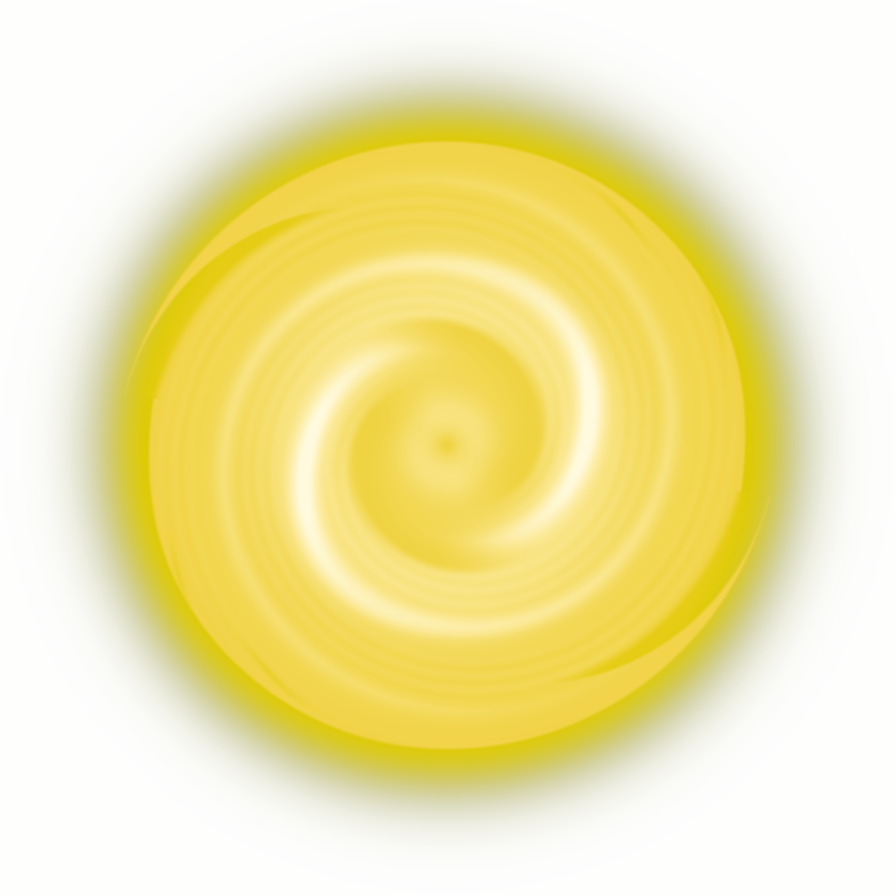
Write a three.js fragment shader that draws this background.

```glsl
// A glowing golden disc with a two-armed cream spiral, on white.
// Arms, dark lobes and rim wisps are curves r(angle) in polar space,
// repeated every half turn; a Gaussian halo surrounds the disc.
varying vec2 vUv;

const float PI = 3.14159265;
const vec2 CENTER = vec2(0.499, 0.503);
const float EDGE_SOFT = 0.0025;
const float ARM_PITCH = 0.0305;   // radius gained per radian
const float ARM_START = -2.0;     // angle where an arm fades in
const float WISP_START = 1.9;     // angle where a rim wisp splits off
const float WISP_TIP = 2.985;     // angle where it ends
const float HALO_RADIUS = 0.33;
const float HALO_WIDTH = 0.068;
const float STREAK_CELLS = 12.0;  // fine streaks per half turn
const float STREAK_AMOUNT = 0.07;

const vec3 WHITE = vec3(0.995, 0.995, 0.993);
const vec3 GOLD = vec3(0.93, 0.81, 0.19);
const vec3 BUTTER = vec3(0.985, 0.91, 0.58);
const vec3 CREAM = vec3(1.0, 0.98, 0.87);
const vec3 RIM = vec3(0.95, 0.82, 0.27);
const vec3 GAP = vec3(0.90, 0.80, 0.08);
const vec3 HALO_INNER = vec3(0.87, 0.79, 0.02);
const vec3 HALO_OUTER = vec3(0.56, 0.56, 0.25);

float bell(float x, float width) {
  float k = x / width;
  return exp(-k * k);
}

float hash(float n) {
  n = fract(n * 0.1031);
  n *= n + 33.33;
  n *= n + n;
  return fract(n);
}

// Smooth noise that repeats after STREAK_CELLS cells
float loopNoise(float x) {
  float cell = floor(x);
  float f = smoothstep(0.0, 1.0, x - cell);
  float a = hash(mod(cell, STREAK_CELLS) + 5.0);
  float b = hash(mod(cell + 1.0, STREAK_CELLS) + 5.0);
  return mix(a, b, f) - 0.5;
}

// Angle folded into one half turn beginning at start
float foldAngle(float angle, float start) {
  return mod(angle - start, PI) + start;
}

float armRadius(float t) {
  return 0.152 + ARM_PITCH * t + 0.013 * bell(t - 0.8, 0.6);
}

float armStrength(float t) {
  float bright = 0.55 * exp(-0.75 * max(t - 0.4, 0.0));
  float tail = 0.10 * (1.0 - smoothstep(4.0, 5.5, t));
  return smoothstep(ARM_START, 0.2, t) * (bright + tail);
}

// Lightness of the disc: 0 gold, 0.5 butter, 1 cream
float discTone(float r, float angle) {
  float tone = 0.15 + 0.27 * bell(r - 0.155, 0.062);
  tone += 0.24 * bell(r - 0.035, 0.028) - 0.13 * bell(r, 0.011);
  float first = foldAngle(angle, ARM_START);
  float lobes = 0.0;
  for (int i = 0; i < 3; i++) {
    float t = first + float(i) * PI;
    // Bright ridge of the arm
    float width = mix(0.016, 0.012, smoothstep(0.3, 2.0, t));
    tone += armStrength(t) * bell(r - armRadius(t), width);
    // Dark lobe with a crisp outer edge
    float inside = 0.105 + 0.022 * t - r;
    float span = smoothstep(-1.4, -0.2, t) * (1.0 - smoothstep(1.4, 2.4, t));
    lobes += span * smoothstep(-0.008, 0.008, inside) * bell(inside, 0.05);
  }
  tone = mix(tone, 0.04, 0.85 * min(lobes, 1.0));
  float streak = loopNoise((r / ARM_PITCH - angle) * STREAK_CELLS / PI);
  return tone + STREAK_AMOUNT * streak * smoothstep(0.07, 0.13, r);
}

// Thin slanted mark near the rim
float rimMark(float r, float t, float markAngle, float markRadius) {
  float along = t - markAngle;
  return bell(r - markRadius - 0.055 * along, 0.004) * bell(along, 0.12);
}

void main() {
  vec2 p = vUv - CENTER;
  float r = length(p);
  float angle = atan(p.y, p.x + 1e-6);

  // Halo over white
  vec3 haloColor = mix(HALO_INNER, HALO_OUTER, smoothstep(0.335, 0.42, r));
  vec3 color = mix(WHITE, haloColor, bell(max(r - HALO_RADIUS, 0.0), HALO_WIDTH));

  // Disc surface
  float tone = clamp(discTone(r, angle), 0.0, 1.0);
  vec3 surface = mix(GOLD, BUTTER, min(tone * 2.0, 1.0));
  surface = mix(surface, CREAM, max(tone * 2.0 - 1.0, 0.0));
  surface = mix(surface, RIM, 0.6 * smoothstep(0.29, 0.335, r));

  // Rim wisps: the outline swells, a gap parts it from the disc
  float t = foldAngle(angle, WISP_TIP - PI);
  float swell = clamp((t - 1.57) / 1.41, 0.0, 1.0);
  float rim = 0.332 + 0.007 * smoothstep(-0.1, 0.5, t) + 0.025 * swell * swell;
  float x = clamp((t - WISP_START) / (WISP_TIP - WISP_START), 0.0, 1.0);
  float gapInner = 0.283 + 0.046 * pow(x, 0.8);
  float gapOuter = rim - 0.06 * pow(1.0 - x, 1.8);
  float gap = smoothstep(-0.006, 0.006, r - gapInner)
            * smoothstep(-EDGE_SOFT, EDGE_SOFT, gapOuter - r) * smoothstep(0.0, 0.3, x);
  float marks = rimMark(r, t, 0.92, 0.323) + rimMark(r, t, 0.45, 0.333);
  surface = mix(surface, GAP, clamp(0.5 * marks, 0.0, 1.0));
  surface = mix(surface, mix(GAP, color, smoothstep(0.325, 0.345, r)), gap);

  float disc = smoothstep(-EDGE_SOFT, EDGE_SOFT, rim - r);
  gl_FragColor = vec4(mix(color, surface, disc), 1.0);
}
```
